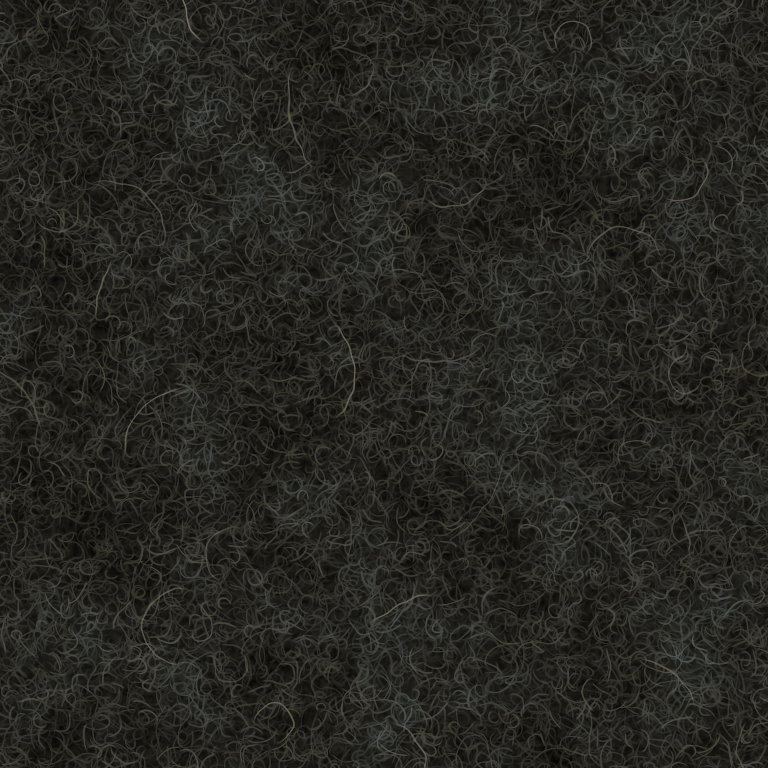
A WebGL 2 fragment shader for this texture:

```glsl
#version 300 es
precision highp float;
// Dark felted wool: a brown-black ground under a dense mat of short curled hairs.
// Hairs are arcs scattered on jittered grids and layered from dark to light;
// gradient noise adds the cloudy slate patches, and a few long pale hairs lie on top.

uniform vec2 u_resolution;
out vec4 fragColor;

const int MAT_LAYERS = 8;
const int HAIRS_PER_CELL = 2;
const float MAT_CELL = 0.034;
const float STRAY_CELL = 0.11;
const float STRAY_SHARE = 0.3;
const float HAIR_HALF_WIDTH = 0.0008;
const float GROUND_SHADE = 0.09;
const float DEEP_SHADE = 0.14;
const float TOP_SHADE = 0.265;
const float SHADE_SPREAD = 0.13;
const float STRAY_SHADE = 0.4;
const float CLOUD_CONTRAST = 0.085;
const vec3 WARM_TINT = vec3(1.03, 1.0, 0.85);
const vec3 SLATE_TINT = vec3(0.95, 1.01, 0.98);
const vec3 STRAY_TINT = vec3(1.04, 1.0, 0.87);

vec3 hash3(ivec3 cell) {
    uvec3 v = uvec3(cell) * 1664525u + 1013904223u;
    v.x += v.y * v.z;
    v.y += v.z * v.x;
    v.z += v.x * v.y;
    v ^= v >> 16u;
    v.x += v.y * v.z;
    v.y += v.z * v.x;
    v.z += v.x * v.y;
    return vec3(v >> 8u) / 16777216.0;
}

float cornerGradient(ivec2 corner, vec2 offset, int seed) {
    float angle = 6.2832 * hash3(ivec3(corner, seed)).x;
    return dot(vec2(cos(angle), sin(angle)), offset);
}

float gradientNoise(vec2 p, int seed) {
    ivec2 i = ivec2(floor(p));
    vec2 f = fract(p);
    vec2 u = f * f * f * (f * (f * 6.0 - 15.0) + 10.0);
    float low = mix(cornerGradient(i, f, seed),
                    cornerGradient(i + ivec2(1, 0), f - vec2(1, 0), seed), u.x);
    float high = mix(cornerGradient(i + ivec2(0, 1), f - vec2(0, 1), seed),
                     cornerGradient(i + ivec2(1, 1), f - vec2(1, 1), seed), u.x);
    return mix(low, high, u.y);
}

// Coverage of one curved hair; p is relative to its middle, tapering to the ends.
float hairCoverage(vec2 p, float angle, float radius, float halfLength, float pixel) {
    float c = cos(angle), s = sin(angle);
    vec2 q = vec2(c * p.x + s * p.y, c * p.y - s * p.x) + vec2(0.0, radius);
    float side = abs(length(q) - radius);
    float reach = HAIR_HALF_WIDTH + 0.8 * pixel;
    if (side > reach) return 0.0;
    float along = abs(atan(q.x, q.y)) * radius;
    float taper = 1.0 - smoothstep(0.6 * halfLength, halfLength, along);
    return taper * (1.0 - smoothstep(HAIR_HALF_WIDTH - 0.5 * pixel, reach, side));
}

// Lays one grid of hairs over the colour beneath.
vec3 layHairs(vec3 under, vec2 p, float cell, int seed, int count, float share,
              float shade, vec3 tint, float pixel) {
    vec2 g = p / cell;
    ivec2 home = ivec2(floor(g));
    for (int k = 0; k < 9 * count; k++) {
        int n = k / count;
        ivec2 id = home + ivec2(n % 3 - 1, n / 3 - 1);
        int key = seed * 16 + k % count * 4;
        vec3 place = hash3(ivec3(id, key));
        vec3 form = hash3(ivec3(id, key + 1));
        if (form.z > share) continue;
        float radius = cell * mix(0.2, 1.6, form.x * form.x);
        float halfLength = min(cell * mix(0.35, 0.9, form.y), 2.6 * radius);
        vec2 offset = (g - vec2(id) - place.xy) * cell;
        float cover = hairCoverage(offset, 6.2832 * place.z, radius, halfLength, pixel);
        if (cover <= 0.0) continue;
        vec3 look = hash3(ivec3(id, key + 2));
        float value = max(shade + SHADE_SPREAD * (look.x - 0.5), 0.04);
        vec3 hue = tint * mix(vec3(0.98, 1.0, 1.02), vec3(1.03, 1.0, 0.95), look.z);
        under = mix(under, value * hue, cover * mix(0.45, 0.95, look.y));
    }
    return under;
}

void main() {
    float pixel = 1.0 / min(u_resolution.x, u_resolution.y);
    vec2 p = gl_FragCoord.xy * pixel;

    // Broad and middling clouds
    float cloud = 0.7 * gradientNoise(p * 5.0, 1) + 0.7 * gradientNoise(p * 13.0, 2)
                + 0.45 * gradientNoise(p * 31.0, 3);
    float lift = CLOUD_CONTRAST * cloud;
    vec3 tint = mix(WARM_TINT, SLATE_TINT, smoothstep(-0.35, 0.6, cloud));

    // Ground with fine pits
    float pits = gradientNoise(p * 95.0, 4) + 0.6 * gradientNoise(p * 210.0, 5);
    vec3 colour = (GROUND_SHADE + 0.6 * lift + 0.06 * pits) * WARM_TINT;

    // Mat of hairs, slightly wavy
    vec2 wave = vec2(gradientNoise(p * 42.0, 6), gradientNoise(p * 42.0, 7));
    vec2 bent = p + 0.005 * wave;
    for (int i = 0; i < MAT_LAYERS; i++) {
        float height = float(i) / float(MAT_LAYERS - 1);
        float shade = mix(DEEP_SHADE, TOP_SHADE, height) + lift;
        vec2 shifted = bent + MAT_CELL * vec2(0.37, 0.61) * float(i);
        colour = layHairs(colour, shifted, MAT_CELL, 10 + i, HAIRS_PER_CELL, 1.0, shade, tint, pixel);
    }

    // Sparse pale strays
    colour = layHairs(colour, bent, STRAY_CELL, 40, 1, STRAY_SHARE, STRAY_SHADE, STRAY_TINT, pixel);
    fragColor = vec4(clamp(colour, 0.0, 1.0), 1.0);
}
```
